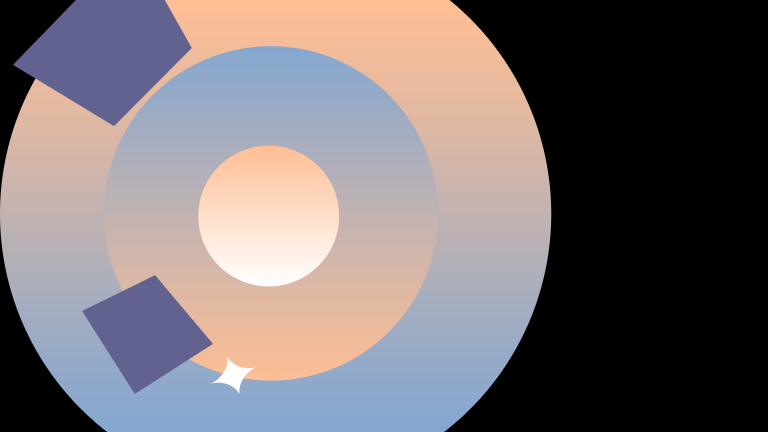
Reproduce this background procedurally as a Shadertoy shader.

```glsl
#define PEACH vec3(0.995, 0.745, 0.58)
#define BLUE vec3(0.52, 0.655, 0.815)
#define VIOLET vec3(0.384, 0.384, 0.565)
#define WHITE vec3(1.0)
#define STAR_PINCH 1.2

// Coverage of a signed distance, softened over one pixel
float cover(float dist) {
    return clamp(0.5 - dist * iResolution.y, 0.0, 1.0);
}

// Signed distance across an edge, positive to its right
float edgeSide(vec2 p, vec2 a, vec2 b) {
    vec2 along = normalize(b - a);
    return dot(p - a, vec2(along.y, -along.x));
}

// Convex quad with counterclockwise corners
float quad(vec2 p, vec2 a, vec2 b, vec2 c, vec2 d) {
    return max(max(edgeSide(p, a, b), edgeSide(p, b, c)),
               max(edgeSide(p, c, d), edgeSide(p, d, a)));
}

// Four-pointed star with concave arcs, in a skewed frame
float star(vec2 p, vec2 right, vec2 up) {
    vec2 q = abs(inverse(mat2(right, up)) * p);
    float arcRadius = length(vec2(STAR_PINCH - 1.0, STAR_PINCH));
    float dist = max(arcRadius - length(q - STAR_PINCH), q.x + q.y - 1.0);
    return dist * length(up);
}

// Disc filled with a vertical gradient
void disc(inout vec3 color, vec2 p, vec2 center, float radius, vec3 low, vec3 high) {
    float height = clamp((p.y - center.y) / (2.0 * radius) + 0.5, 0.0, 1.0);
    color = mix(color, mix(low, high, height), cover(length(p - center) - radius));
}

void mainImage(out vec4 fragColor, in vec2 fragCoord) {
    vec2 p = fragCoord / iResolution.y;
    vec3 color = vec3(0.0);

    // Large disc: its gradient spans the canvas height
    float rise = smoothstep(0.0, 1.0, p.y) * 0.3 + p.y * 0.7;
    color = mix(color, mix(BLUE, PEACH, rise),
                cover(length(p - vec2(0.638, 0.505)) - 0.638));

    // Nested discs
    disc(color, p, vec2(0.627, 0.506), 0.387, PEACH, BLUE);
    disc(color, p, vec2(0.622, 0.500), 0.163, WHITE, PEACH);

    // Violet quads
    float upperQuad = quad(p, vec2(0.030, 0.850), vec2(0.264, 0.708),
                           vec2(0.444, 0.889), vec2(0.306, 1.134));
    float lowerQuad = quad(p, vec2(0.190, 0.280), vec2(0.312, 0.088),
                           vec2(0.493, 0.204), vec2(0.359, 0.363));
    color = mix(color, VIOLET, cover(min(upperQuad, lowerQuad)));

    // Small star
    float sparkle = star(p - vec2(0.5405, 0.131), vec2(0.051, 0.0185), vec2(-0.014, 0.043));
    color = mix(color, WHITE, cover(sparkle));

    fragColor = vec4(color, 1.0);
}
```
